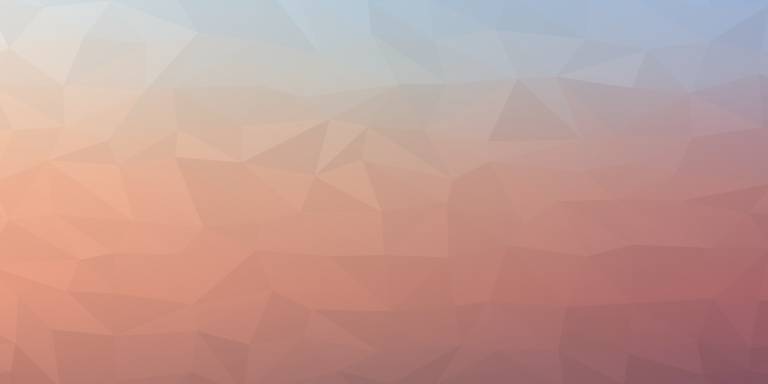
Reproduce this background procedurally as a Shadertoy shader.

```glsl
// Draws a low-poly sheet of faint triangles over a pale blue to peach to plum sunset gradient.

const vec2 CELL = vec2(0.165, 0.111);   // mesh spacing in canvas heights
const float JITTER = 0.66;              // vertex scatter as a share of a cell
const float FLATNESS = 0.35;            // 0 keeps the smooth gradient, 1 gives flat facets
const float FACET_CONTRAST = 0.045;

vec2 hash2(vec2 p) {
    vec3 q = fract(p.xyx * vec3(0.1031, 0.1030, 0.0973));
    q += dot(q, q.yzx + 33.33);
    return fract((q.xx + q.yz) * q.zy);
}

float cross2(vec2 a, vec2 b) {
    return a.x * b.y - a.y * b.x;
}

// Colour across one horizontal band, from left through middle to right
vec3 band(vec3 left, vec3 middle, vec3 right, float x) {
    return x < 0.5 ? mix(left, middle, x * 2.0) : mix(middle, right, x * 2.0 - 1.0);
}

float ramp(float low, float high, float y) {
    return clamp((y - low) / (high - low), 0.0, 1.0);
}

// Smooth backdrop, uv runs from 0 to 1 on both axes
vec3 sunset(vec2 uv) {
    uv = clamp(uv, 0.0, 1.0);
    vec3 base  = band(vec3(0.74, 0.49, 0.44), vec3(0.61, 0.43, 0.42), vec3(0.52, 0.33, 0.38), uv.x);
    vec3 rose  = band(vec3(0.90, 0.61, 0.51), vec3(0.77, 0.52, 0.46), vec3(0.65, 0.39, 0.41), uv.x);
    vec3 peach = band(vec3(0.94, 0.69, 0.57), vec3(0.81, 0.62, 0.54), vec3(0.69, 0.48, 0.48), uv.x);
    vec3 sand  = band(vec3(0.92, 0.77, 0.67), vec3(0.78, 0.69, 0.63), vec3(0.68, 0.55, 0.59), uv.x);
    vec3 mist  = band(vec3(0.91, 0.83, 0.77), vec3(0.74, 0.75, 0.74), vec3(0.65, 0.65, 0.73), uv.x);
    vec3 sky   = band(vec3(0.87, 0.89, 0.89), vec3(0.69, 0.77, 0.83), vec3(0.61, 0.69, 0.82), uv.x);
    vec3 color = mix(base, rose, ramp(0.0, 0.25, uv.y));
    color = mix(color, peach, ramp(0.25, 0.5, uv.y));
    color = mix(color, sand, ramp(0.5, 0.67, uv.y));
    color = mix(color, mist, ramp(0.67, 0.81, uv.y));
    return mix(color, sky, ramp(0.81, 1.0, uv.y));
}

// Scattered mesh vertex in canvas units
vec2 meshVertex(vec2 id) {
    return (id + (hash2(id + 17.0) - 0.5) * JITTER) * CELL;
}

// Signed distance to the line a-b, positive on its left side
float edgeDistance(vec2 p, vec2 a, vec2 b) {
    return cross2(b - a, p - a) / length(b - a);
}

// Shaded triangle: rgb is premultiplied by the coverage in alpha
vec4 facet(vec2 p, vec2 a, vec2 b, vec2 c, vec2 seed, float aspect, float pixel) {
    float inside = min(edgeDistance(p, a, b), min(edgeDistance(p, b, c), edgeDistance(p, c, a)));
    float coverage = clamp(inside / pixel + 0.5, 0.0, 1.0);
    vec2 center = (a + b + c) / 3.0;
    vec2 scale = vec2(aspect, 1.0);
    vec3 color = sunset(mix(p, center, FLATNESS) / scale);
    color *= 1.0 + FACET_CONTRAST * (hash2(seed).x - 0.5);
    return vec4(color, 1.0) * coverage;
}

// Mesh cell split along the diagonal that keeps both triangles well shaped
vec4 meshCell(vec2 p, vec2 id, float aspect, float pixel) {
    vec2 a = meshVertex(id);
    vec2 b = meshVertex(id + vec2(1.0, 0.0));
    vec2 c = meshVertex(id + vec2(1.0, 1.0));
    vec2 d = meshVertex(id + vec2(0.0, 1.0));
    float splitAC = min(cross2(b - a, c - a), cross2(c - a, d - a));
    float splitBD = min(cross2(b - a, d - a), cross2(c - b, d - b));
    vec2 seedA = id + 41.0;
    vec2 seedB = id + vec2(83.0, 59.0);
    if (splitAC > splitBD) {
        return facet(p, a, b, c, seedA, aspect, pixel) + facet(p, a, c, d, seedB, aspect, pixel);
    }
    return facet(p, a, b, d, seedA, aspect, pixel) + facet(p, b, c, d, seedB, aspect, pixel);
}

void mainImage(out vec4 fragColor, in vec2 fragCoord) {
    float pixel = 1.0 / iResolution.y;
    float aspect = iResolution.x * pixel;
    vec2 p = fragCoord * pixel;
    vec2 home = floor(p / CELL);

    // Gather every nearby cell whose scattered corners may reach this point
    vec4 total = vec4(0.0);
    for (int y = -1; y <= 1; y++) {
        for (int x = -1; x <= 1; x++) {
            total += meshCell(p, home + vec2(x, y), aspect, pixel);
        }
    }
    fragColor = vec4(total.rgb / max(total.a, 0.001), 1.0);
}
```
